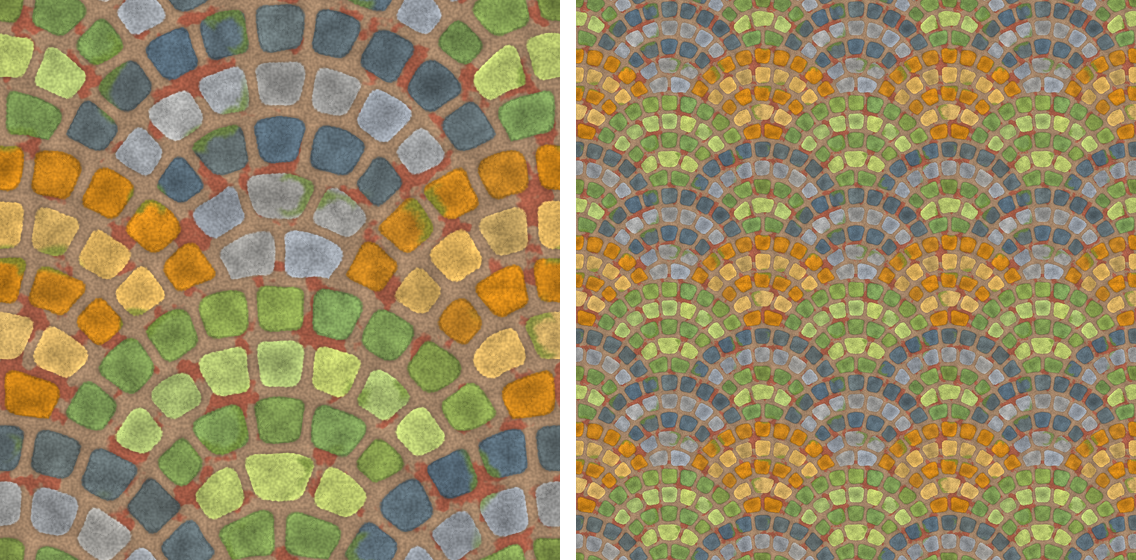
Left, the tile; right, the same tile 3 across and 3 down.
Give the GLSL for this pattern, as a WebGL 2 fragment shader.

```glsl
#version 300 es
precision highp float;
// Fan-laid cobblestone paving: staggered arcs of coloured setts in sandy, clay-stained joints.

uniform vec2 u_resolution;
out vec4 fragColor;

const int ROWS = 5;
const float ROW_STEP = 0.1;      // drop from one arc to the next
const float FAN_STEP = 0.25;     // drop from one fan to the next, staggered one
const float FAN_ANGLE = 2.24;    // opening of a fan in radians
const float HALF_JOINT = 0.0098;
const float ROUNDING = 0.022;
const float ARC_RADIUS[ROWS] = float[](0.45, 0.355, 0.28, 0.215, 0.19);

const vec3 SLATE_DARK = vec3(0.36, 0.42, 0.45), SLATE_PALE = vec3(0.59, 0.60, 0.61);
const vec3 OCHRE_DARK = vec3(0.76, 0.50, 0.12), OCHRE_PALE = vec3(0.80, 0.65, 0.36);
const vec3 GREEN_DARK = vec3(0.49, 0.59, 0.31), GREEN_PALE = vec3(0.67, 0.73, 0.41);
const vec3 SAND = vec3(0.64, 0.52, 0.41), CLAY = vec3(0.64, 0.33, 0.25);
const vec3 MOSS = vec3(0.42, 0.52, 0.20);

struct Stone { float inset; float fan; int row; float cell; };

float hash(vec3 p) {
  p = fract(p * vec3(0.1031, 0.1130, 0.0973));
  p += dot(p, p.yzx + 33.33);
  return fract((p.x + p.y) * p.z);
}

float gradientDot(vec2 cell, vec2 offset, float period) {
  float angle = 6.28319 * hash(vec3(mod(cell, period), period));
  return dot(vec2(cos(angle), sin(angle)), offset);
}

// Gradient noise that wraps over the unit square.
float noise(vec2 uv, float period) {
  vec2 p = uv * period, i = floor(p), f = p - i;
  vec2 w = f * f * f * (f * (f * 6.0 - 15.0) + 10.0);
  vec2 X = vec2(1.0, 0.0);
  return mix(mix(gradientDot(i, f, period), gradientDot(i + X, f - X, period), w.x),
             mix(gradientDot(i + X.yx, f - X.yx, period), gradientDot(i + 1.0, f - 1.0, period), w.x), w.y);
}

float fbm(vec2 uv, float period) {
  float sum = 0.0, amplitude = 1.0;
  for (int i = 0; i < 4; i++) {
    sum += amplitude * noise(uv, period);
    period *= 2.0;
    amplitude *= 0.55;
  }
  return sum;
}

float smoothMin(float a, float b, float k) {
  float h = max(k - abs(a - b), 0.0) / k;
  return min(a, b) - 0.25 * h * h * k;
}

// Position relative to the centre of an arc; p is relative to the top of its fan.
vec2 fromArc(vec2 p, int row) {
  return p + vec2(0.0, ROW_STEP * float(row) + ARC_RADIUS[row]);
}

Stone findStone(vec2 uv) {
  // The lowest fan that covers the point lies on top.
  float first = floor((1.0 - uv.y) / FAN_STEP), fan = first, fanEdge = 1.0, top = 0.0;
  vec2 p = vec2(0.0);
  for (int i = -1; i < 4; i++) {
    fan = first - float(i);
    p = vec2(fract(uv.x + 0.5 * mod(fan, 2.0)) - 0.5, uv.y - 1.0 + FAN_STEP * fan);
    top = ARC_RADIUS[0] - length(fromArc(p, 0));
    if (top > 0.0) break;
    fanEdge = min(fanEdge, -top);
  }
  // The arc within the fan.
  int row = 0;
  float bottom = 1.0;
  for (int k = 1; k < ROWS; k++) {
    float d = ARC_RADIUS[k] - length(fromArc(p, k));
    if (d > 0.0) { row = k; top = d; }
    else bottom = min(bottom, -d);
  }
  // The stone within the arc.
  vec2 q = fromArc(p, row);
  float count = max(9.0 - 2.0 * float(row), 2.0), pitch = FAN_ANGLE / count;
  float turn = atan(q.x, q.y) / pitch + 0.5 * count;
  float cell = clamp(floor(turn), 0.0, count - 1.0);
  float side = (0.5 - abs(turn - cell - 0.5)) * pitch * length(q);
  float inset = smoothMin(smoothMin(min(top, bottom), side, ROUNDING), fanEdge, ROUNDING);
  return Stone(inset - HALF_JOINT, mod(fan, 4.0), row, cell);
}

vec3 stoneColour(Stone s, bool pale) {
  if (s.fan == 1.0) return pale ? OCHRE_PALE : OCHRE_DARK;
  if (s.fan == 2.0 || (s.fan == 3.0 && s.row > 1)) return pale ? GREEN_PALE : GREEN_DARK;
  return pale ? SLATE_PALE : SLATE_DARK;
}

void main() {
  vec2 uv = gl_FragCoord.xy / u_resolution;
  float pixel = 1.0 / min(u_resolution.x, u_resolution.y);
  vec2 wobble = vec2(noise(uv, 14.0), noise(uv, 17.0)) * 0.008;
  Stone s = findStone(uv + wobble);
  vec3 id = vec3(s.fan, float(s.row), s.cell) * 7.0 + 3.0;
  float tone = hash(id), grain = noise(uv, 190.0), mottle = fbm(uv, 24.0);
  float inset = s.inset + 0.0016 * grain + 0.002 * (tone - 0.5);

  // Joints: speckled sand with clay stains.
  float stain = smoothstep(0.14, 0.30, fbm(uv + 0.37, 11.0));
  vec3 joint = mix(SAND, CLAY, 0.85 * stain);
  joint *= 1.0 + 0.22 * grain + 0.14 * mottle;
  joint *= 1.0 - 0.14 * smoothstep(-0.006, 0.0, inset);

  // Stones: own tone, weathering, worn middle, rim and hairline veins.
  bool pale = s.row % 2 == 1 || (s.fan == 0.0 && s.row == 4);
  vec3 stone = stoneColour(s, pale) * (0.94 + 0.14 * tone);
  stone += 0.05 * (hash(id.zxy + 5.0) - 0.5) * vec3(1.0, 0.2, -1.0);
  stone *= 1.0 + 0.24 * mottle + 0.20 * grain;
  stone *= 1.04 - 0.16 * hash(id.yzx) * smoothstep(0.004, 0.026, inset + 0.008 * mottle);
  stone *= mix(pale ? 1.07 : 0.80, 1.0, smoothstep(0.001, 0.005, inset));
  stone *= 1.0 - 0.08 * smoothstep(0.03, 0.0, abs(fbm(uv + 0.61, 18.0)));
  float moss = smoothstep(0.24, 0.36, noise(uv + 0.19, 9.0)) * smoothstep(0.018, 0.006, inset + 0.01 * mottle);
  stone = mix(stone, MOSS * (1.0 + 0.3 * grain), 0.7 * moss);

  fragColor = vec4(mix(joint, stone, smoothstep(-pixel, pixel, inset)), 1.0);
}
```
